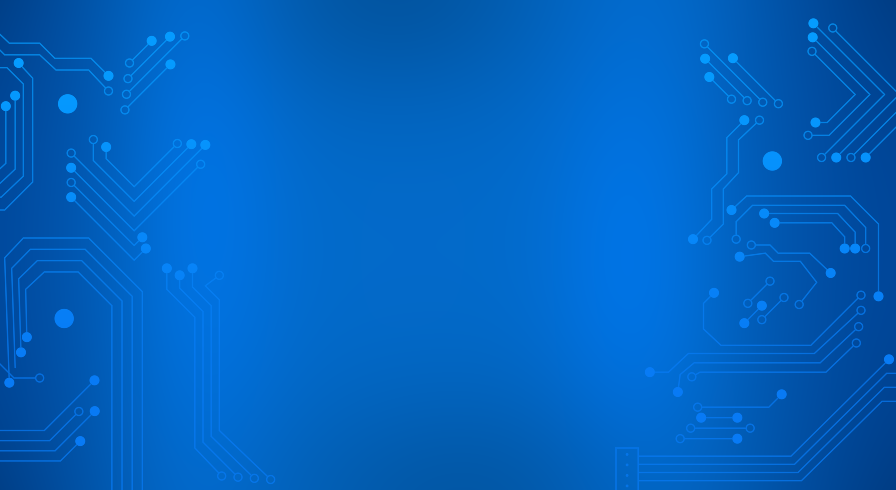
Reproduce this background procedurally as a Shadertoy shader.

```glsl
const vec2 BOARD = vec2(768, 420);   // layout grid, y pointing down
const float WIRE = 0.6, PAD = 4.3, RING = 3.4, DISC = 8.3;
const float WIRE_ALPHA = 0.72;
const int FILLED = 0, OPEN = 1, NONE = 2;
const vec3 EDGE = vec3(0, 0.275, 0.6);
const vec3 CENTRE = vec3(0.01, 0.415, 0.79);
const vec3 GLOW = vec3(0, 0.455, 0.9);
const vec3 INK_TOP = vec3(0.02, 0.61, 1);
const vec3 INK_LOW = vec3(0.03, 0.48, 0.96);

vec2 pos;                            // point being shaded
float lane;                          // index of the current parallel trace
float wireDist = 1e4, padDist = 1e4;

// Point of the current lane: start plus a step per lane
vec2 at(int x, int y, int dx, int dy) {
    return vec2(x, y) + lane * vec2(dx, dy);
}

void wire(vec2 a, vec2 b) {
    vec2 v = b - a, w = pos - a;
    float t = clamp(dot(w, v) / max(dot(v, v), 1e-4), 0.0, 1.0);
    wireDist = min(wireDist, length(w - v * t) - WIRE);
}

void node(vec2 c, int kind) {
    float d = length(pos - c);
    if (kind == FILLED) padDist = min(padDist, d - PAD);
    if (kind == OPEN) wireDist = min(max(wireDist, RING - d), abs(d - RING) - WIRE);
}

void disc(vec2 c) { padDist = min(padDist, length(pos - c) - DISC); }

// Traces with a node kind at each end
void path(int first, int last, vec2 a, vec2 b, vec2 c, vec2 d, vec2 e, vec2 f) {
    wire(a, b); wire(b, c); wire(c, d); wire(d, e); wire(e, f);
    node(a, first); node(f, last);
}
void path(int first, int last, vec2 a, vec2 b, vec2 c, vec2 d) {
    path(first, last, a, b, c, d, d, d);
}
void path(int first, int last, vec2 a, vec2 b) { path(first, last, a, b, b, b); }

// Module used on both sides: diagonals, chevrons and bent buses
void sharedModule() {
    vec4 reach = vec4(19, 36, 50, 39);
    float arm[6] = float[](37.0, 49.0, 61.0, 57.0, 7.0, 10.0);
    for (int i = 0; i < 6; i++) {
        lane = float(i);
        vec2 apex = vec2(115, 160.0 + 12.6 * lane);
        vec2 bend = apex - (i < 2 ? 24.0 + 11.0 * lane : 54.0);
        vec2 tip = bend - vec2(0, i < 2 ? 10.0 + 8.0 * lane : 0.0);
        path(i % 3 == 0 ? OPEN : FILLED, i % 3 == 0 || i == 5 ? FILLED : OPEN,
             apex + arm[i] * vec2(1, -1), apex, bend, tip);
        if (i > 3) continue;
        vec2 a = vec2(111, 54) + lane * vec2(-1.3, 13.4);
        path(OPEN, i == 2 ? OPEN : FILLED, a, a + reach[i] * vec2(1, -1));
    }
    for (int i = 0; i < 2; i++) {
        lane = float(i);
        path(i, i, at(93, 65, 0, 13), at(78, 50, -2, 10), at(47, 50, 1, 10),
             at(34, 37, 0, 10), at(8, 37, -4, 10), at(-9, 21, -1, 12));
        path(i, i, at(16, 54, -25, 4), at(16, 54, -10, 4), at(28, 67, -8, 5),
             at(28, 156, -8, -5), at(4, 180, -3, -11), at(-58, 180, 41, -11));
        path(FILLED, FILLED, at(13, 82, -8, 9), at(13, 145, -8, -5),
             at(-3, 160, -4, -9), at(-17, 160, 0, -9));
    }
    disc(vec2(58, 89));
}

void leftCircuit() {
    vec4 rise = vec4(43, 25, 34, 17);
    for (int i = 0; i < 4; i++) {
        lane = float(i);
        // Nested arches
        float x = 122.0 - 8.7 * lane, y = 204.0 + 9.7 * lane;
        path(NONE, i == 1 ? NONE : FILLED, vec2(x, BOARD.y), vec2(x, 250.0 + 4.0 * lane),
             vec2(76.0 - 3.0 * lane, y), vec2(20.0 + 6.0 * lane, y),
             at(4, 221, 6, 9), at(8, 328, 5, -13));
        // Corner bus
        vec2 knee = vec2(38, 369) + lane * vec2(4.6, 8.7);
        path(NONE, i == 1 ? OPEN : FILLED, vec2(0, knee.y), knee, knee,
             knee + rise[i] * vec2(1, -1));
        // Long descending bus
        vec2 top = i == 3 ? vec2(188, 236) : vec2(143.0 + 11.0 * lane, i == 1 ? 236 : 230);
        vec2 foot = at(190, 408, 14, 1);
        path(i / 3, OPEN, top, at(143, 248, 11, -1), at(167, 272, 7, -5),
             at(167, 384, 7, -5), foot, foot);
    }
    path(NONE, OPEN, vec2(0, 312), vec2(12, 324), vec2(12, 324), vec2(34, 324));
    disc(vec2(55, 273));
}

void rightCircuit() {
    path(FILLED, OPEN, vec2(612, 251), vec2(603, 260), vec2(603, 282),
         vec2(618, 296), vec2(695, 296), vec2(738, 253));
    path(FILLED, OPEN, vec2(634, 220), vec2(656, 217), vec2(663, 224),
         vec2(686, 224), vec2(700, 242), vec2(685, 261));
    path(OPEN, FILLED, vec2(644, 210), vec2(660, 210), vec2(667, 217),
         vec2(694, 217), vec2(712, 234), vec2(712, 234));
    path(OPEN, FILLED, vec2(598, 349), vec2(659, 349), vec2(659, 349), vec2(670, 338));
    for (int i = 0; i < 4; i++) {
        lane = float(i);
        // Bus leaving the connector
        path(NONE, i == 0 ? FILLED : NONE, at(547, 391, 0, 7), at(678, 391, 3, 7),
             at(762, 308, -2, 12), at(762, 308, 6, 12));
        if (i == 3) continue;
        // Stepped bus
        vec2 end = at(738, 266, -2, 14);
        path(i / 2, OPEN, i == 0 ? vec2(557, 319) : at(569, 349, 12, -13),
             at(573, 319, 10, 2), at(590, 303, 5, 8), at(698, 303, 5, 8), end, end);
        // Short diagonals and rungs
        int kind = i == 1 ? FILLED : OPEN;
        vec2 a = i == 1 ? vec2(638, 277) : at(641, 260, 6, 7);
        path(kind, kind, a, a + (i == 1 ? 15.0 : 19.0) * vec2(1, -1));
        a = at(601, 358, -9, 9);
        path(min(i, 1), i % 2, a, vec2(i == 1 ? 643 : 632, a.y));
    }
    // Connector block with a column of contacts
    vec2 c = pos - vec2(537.5, 403), box = abs(c) - vec2(9.5, 19);
    wireDist = min(wireDist, abs(max(box.x, box.y)) - WIRE);
    if (box.y < 0.0) wireDist = min(wireDist, length(vec2(c.x, mod(c.y, 9.0) - 4.5)) - 1.2);
}

float blob(vec2 d) { return exp(-dot(d, d)); }

vec3 backdrop(vec2 uv) {
    float body = smoothstep(-0.06, 0.25, uv.x) * (1.0 - smoothstep(0.7, 1.02, uv.x));
    vec3 col = mix(EDGE, CENTRE, body);
    col = mix(col, GLOW, 0.85 * blob((uv - vec2(0.235, 0.58)) / vec2(0.085, 0.6)));
    col = mix(col, GLOW, 0.95 * blob((uv - vec2(0.7, 0.45)) / vec2(0.09, 0.5)));
    col *= 1.0 - 0.2 * blob((uv - vec2(0.44, 1.04)) / vec2(0.18, 0.25));
    col *= 1.0 - 0.18 * blob((uv - vec2(0.52, -0.04)) / vec2(0.22, 0.25));
    vec2 rim = abs(2.0 * uv - 1.0);
    return col * (1.0 - 0.14 * pow(rim.x, 4.0) * rim.y * rim.y);
}

void mainImage(out vec4 fragColor, in vec2 fragCoord) {
    vec2 uv = fragCoord / iResolution.xy;
    vec2 p = vec2(uv.x, 1.0 - uv.y) * BOARD;
    bool onLeft = uv.x < 0.5;
    // The right side reuses the module after a quarter turn
    pos = onLeft ? p : vec2(196.0 - p.y, p.x - 573.0);
    sharedModule();
    pos = p;
    if (onLeft) leftCircuit(); else rightCircuit();
    float soft = 0.5 * BOARD.y / iResolution.y;
    float wireInk = WIRE_ALPHA * (1.0 - smoothstep(-soft, soft, wireDist));
    float padInk = 1.0 - smoothstep(-soft, soft, padDist);
    vec3 ink = mix(INK_LOW, INK_TOP, smoothstep(0.2, 0.95, uv.y));
    fragColor = vec4(mix(backdrop(uv), ink, max(wireInk, padInk)), 1);
}
```
